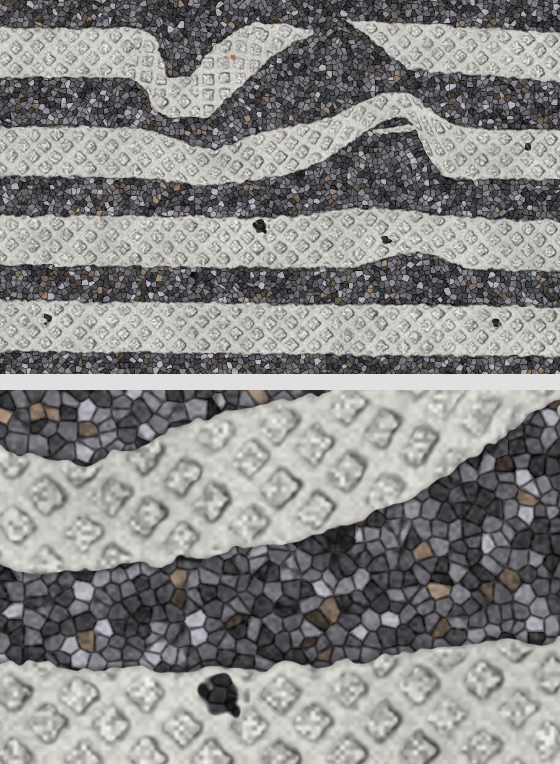
Top, the full canvas; bottom, a detail of the centre.
Reproduce this texture procedurally as a Shadertoy shader.

```glsl
// Four embossed white road stripes, two of them buckled and torn, on coarse asphalt.

float hash(vec2 p) { return fract(sin(dot(p, vec2(127.1, 311.7))) * 43758.5453); }

float noise(vec2 p) {
    vec2 i = floor(p), f = fract(p);
    f = f * f * (3.0 - 2.0 * f);
    return mix(mix(hash(i), hash(i + vec2(1, 0)), f.x),
               mix(hash(i + vec2(0, 1)), hash(i + vec2(1, 1)), f.x), f.y);
}

// Bell curve with separate widths left and right of its centre
float bump(float x, float centre, float left, float right) {
    float t = (x - centre) / (x < centre ? left : right);
    return exp(-t * t);
}

// Shapes return (distance, position along, position across)
vec3 band(vec2 p, float bottom, float top) {
    return vec3(0.85 * max(bottom - p.y, p.y - top), p.x, p.y - 0.5 * (top + bottom));
}

vec3 taperedCapsule(vec2 p, vec3 a, vec3 b) {
    vec2 e = b.xy - a.xy, w = p - a.xy;
    float len = length(e), h = clamp(dot(w, e) / (len * len), 0.0, 1.0);
    return vec3(length(w - e * h) - mix(a.z, b.z, h),
                dot(w, e) / len, (e.x * w.y - e.y * w.x) / len);
}

vec3 nearer(vec3 a, vec3 b) { return a.x < b.x ? a : b; }

vec3 stripes(vec2 p) {
    float x = p.x;
    // Straight bottom stripe, then the one with a gentle swell
    float base = 0.129 - 0.0107 * x;
    vec3 s = band(p, base - 0.068, base + 0.067);
    base = 0.359 - 0.010 * x;
    s = nearer(s, band(p, base - 0.068 + 0.045 * bump(x, 1.12, 0.13, 0.09),
                          base + 0.066 + 0.028 * bump(x, 1.0, 0.18, 0.2)));
    // Wavy stripe with a torn step and a thin loose flap
    base = 0.596 - 0.007 * x;
    float sag = bump(x, 0.566, 0.13, 0.11);
    s = nearer(s, band(p, base - 0.067 - 0.02 * sag + 0.164 * bump(x, 1.08, 0.195, 0.065),
                          base + 0.066 - 0.055 * sag + 0.1 * bump(x, 1.07, 0.18, 0.1)));
    s = nearer(s, taperedCapsule(p, vec3(1.0, 0.648, 0.005), vec3(1.155, 0.664, 0.011)));
    // Top stripe: wedge on the right, folded ribbon on the left
    vec3 wedge = band(p, 0.814 - 0.08 * (x - 1.09), 0.945 - 0.0586 * (x - 0.934));
    wedge.x = max(wedge.x, 0.78 * (0.94 - 0.81 * (x - 0.934) - p.y));
    s = nearer(s, wedge);
    vec3 fold[9] = vec3[9](vec3(-0.2, 0.859, 0.066), vec3(0.36, 0.859, 0.066),
        vec3(0.422, 0.775, 0.033), vec3(0.455, 0.742, 0.054), vec3(0.535, 0.742, 0.055),
        vec3(0.62, 0.834, 0.064), vec3(0.685, 0.885, 0.056), vec3(0.76, 0.905, 0.03),
        vec3(0.83, 0.914, 0.008));
    float run = 0.0;
    for (int i = 0; i < 8; i++) {
        vec3 part = taperedCapsule(p, fold[i], fold[i + 1]);
        part.y += run;
        run += length(fold[i + 1].xy - fold[i].xy);
        s = nearer(s, part);
    }
    return s;
}

// Cellular stones, each with its own tone
vec3 asphalt(vec2 p) {
    vec2 g = p / 0.0145, cell = floor(g), stone = cell;
    float d1 = 9.0, d2 = 9.0;
    for (int j = -1; j <= 1; j++)
    for (int i = -1; i <= 1; i++) {
        vec2 c = cell + vec2(i, j);
        float d = length(c + vec2(hash(c), hash(c + 37.0)) - g);
        if (d < d1) { d2 = d1; d1 = d; stone = c; }
        else d2 = min(d2, d);
    }
    float h = hash(stone + 11.0), kind = hash(stone + 71.0);
    float tone = kind > 0.92 ? 0.66 : mix(0.2, 0.54, pow(h, 1.3));
    tone *= mix(0.5, 1.05, smoothstep(0.0, 0.3, d2 - d1));
    tone += 0.16 * (noise(p * 260.0) - 0.5) + 0.06 * (noise(p * 25.0) - 0.5);
    vec3 tint = kind < 0.07 ? vec3(1.15, 1.0, 0.88) : vec3(0.99, 0.98, 1.03);
    return tone * tint;
}

// Worn paint with a diagonal lattice of raised rounded squares
vec3 paint(vec2 p, vec3 s) {
    float v = s.z + 0.015;
    vec2 q = vec2(s.y + v, s.y - v) / 0.06, id = floor(q);
    vec2 f = fract(q) - 0.5 + 0.12 * (vec2(hash(id), hash(id + 5.0)) - 0.5);
    float grain = noise(p * 230.0) - 0.5;
    float box = length(max(abs(f) - 0.2, 0.0)) - 0.12 + 0.1 * (noise(p * 110.0) - 0.5);
    float rim = exp(-pow(box / 0.065, 2.0));
    float side = dot(f / (length(f) + 0.01), vec2(0.5, 0.8));
    float wear = mix(0.6, 1.2, hash(id + 23.0)) * smoothstep(0.0, 0.014, -s.x);
    float inside = 1.0 - smoothstep(-0.04, 0.02, box);
    float tone = 0.79 - rim * wear * (0.22 + 0.14 * side) + 0.13 * grain;
    tone += inside * (0.26 * grain - 0.05) + 0.07 * (noise(p * 14.0) - 0.5);
    return tone * vec3(1.005, 1.0, 0.975);
}

void mainImage(out vec4 fragColor, in vec2 fragCoord) {
    vec2 p = fragCoord / iResolution.y;
    float px = 1.0 / iResolution.y;
    vec3 s = stripes(p);
    s.x += 0.008 * (noise(p * 45.0) - 0.5) + 0.005 * (noise(p * 120.0) - 0.5);
    vec3 road = asphalt(p) * mix(0.65, 1.0, smoothstep(0.0, 0.007, s.x));
    vec3 coat = paint(p, s) * mix(0.86, 1.0, smoothstep(0.0, 0.005, -s.x));
    // Chips and stains: centre and radius
    vec3 spots[5] = vec3[5](vec3(0.695, 0.395, 0.016), vec3(1.033, 0.355, 0.012),
        vec3(1.412, 0.608, 0.008), vec3(1.325, 0.135, 0.012), vec3(0.125, 0.148, 0.008));
    for (int i = 0; i < 5; i++) {
        float d = length(p - spots[i].xy) - spots[i].z + 0.022 * (noise(p * 90.0) - 0.5);
        coat = mix(coat, road * 0.75, 1.0 - smoothstep(-0.002, 0.003, d));
    }
    // Small rust-coloured leaf
    float leaf = length((p - vec2(0.622, 0.845)) * vec2(1.0, 0.8)) - 0.009 + 0.01 * noise(p * 100.0);
    coat = mix(coat, vec3(0.66, 0.42, 0.28), 1.0 - smoothstep(-px, px, leaf));
    fragColor = vec4(mix(coat, road, smoothstep(-px, px, s.x)), 1.0);
}
```
